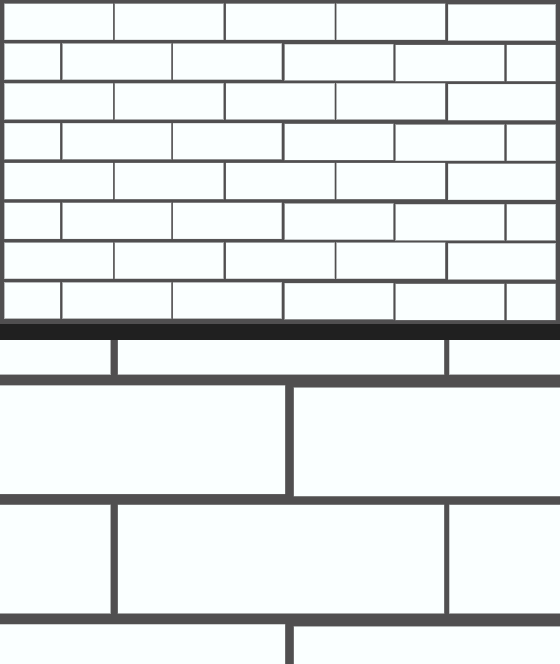
Top: the whole. Bottom: its middle third, enlarged.
This pattern is drawn by a WebGL 1 fragment shader. Its source:

```glsl
precision highp float;

uniform vec2 u_resolution;

// Lengths are fractions of the canvas width, measured from the top left.
#define ROWS 8.0
#define PITCH vec2(0.1979, 0.0711)
#define BRICK_HALF vec2(0.0971, 0.03235)
#define FIRST_CENTRE vec2(0.1048, 0.0389)
#define BOND_SHIFT 0.094
#define FRAME 0.0078
#define SLIP vec2(0.00085, 0.0013)
#define JOINT_JITTER 0.00065
#define EDGE_PIXELS 1.1
#define GROUT vec3(0.315, 0.31, 0.315)
#define GLAZE vec3(0.98, 1.0, 1.0)

float boxDistance(vec2 p, vec2 halfSize) {
    vec2 d = abs(p) - halfSize;
    return length(max(d, 0.0)) + min(max(d.x, d.y), 0.0);
}

// Signed distance to the nearest brick of the running bond.
float brickDistance(vec2 p) {
    vec2 q = p - FIRST_CENTRE;
    float row = clamp(floor(q.y / PITCH.y + 0.5), 0.0, ROWS - 1.0);
    float odd = mod(row, 2.0);
    q.x += odd * BOND_SHIFT;
    float col = max(floor(q.x / PITCH.x + 0.5), 0.0);
    q -= vec2(col, row) * PITCH;

    // Bricks toward the right sit slightly low; joints alternate in width.
    q -= SLIP * clamp(col - 3.0 + odd, 0.0, 1.0 + odd);
    q.x += JOINT_JITTER * mod(row + col, 2.0);
    return boxDistance(q, BRICK_HALF);
}

void main() {
    vec2 p = vec2(gl_FragCoord.x, u_resolution.y - gl_FragCoord.y) / u_resolution.x;

    // The side frame cuts the end bricks.
    float side = abs(p.x - 0.5) - (0.5 - FRAME);
    float d = max(brickDistance(p), side);

    float coverage = clamp(0.5 - d * u_resolution.x / EDGE_PIXELS, 0.0, 1.0);
    gl_FragColor = vec4(mix(GROUT, GLAZE, coverage), 1.0);
}
```
